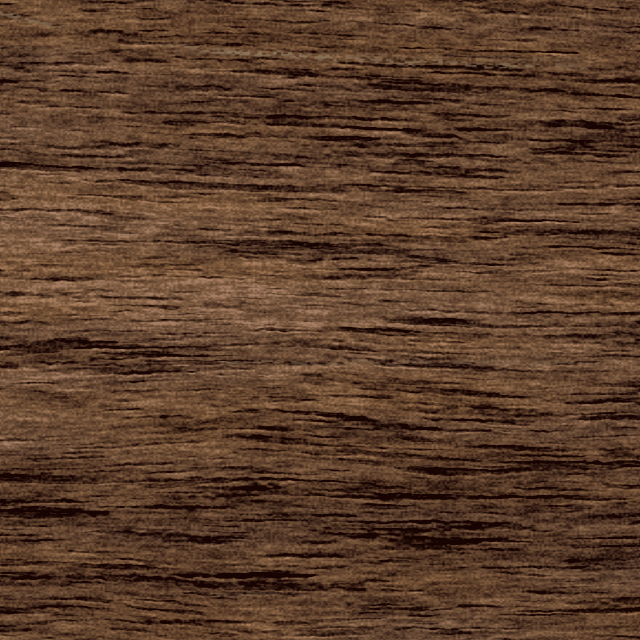
A three.js fragment shader for this texture:

```glsl
// Dark walnut board with horizontal fibres, dark pores and pale flecked veins.
#define DARK vec3(0.13, 0.05, 0.03)
#define BROWN vec3(0.33, 0.22, 0.15)
#define TAN vec3(0.49, 0.355, 0.245)
#define PALE vec3(0.59, 0.44, 0.33)
#define VEIN vec3(0.54, 0.45, 0.35)
#define BASE_TONE 0.575
#define FIBRE_CONTRAST 0.36
#define PORE_DEPTH 0.42
#define GRAIN 0.42

varying vec2 vUv;

float hash(vec2 p) {
  vec3 q = fract(vec3(p.xyx) * 0.1031);
  q += dot(q, q.yzx + 33.33);
  return fract((q.x + q.y) * q.z);
}

float noise(vec2 p) {
  vec2 i = floor(p), f = fract(p);
  f = f * f * (3.0 - 2.0 * f);
  float low = mix(hash(i), hash(i + vec2(1.0, 0.0)), f.x);
  float high = mix(hash(i + vec2(0.0, 1.0)), hash(i + 1.0), f.x);
  return mix(low, high, f.y);
}

// One row of noise, shifted at random so that streak ends do not line up.
float streakRow(float x, float row) {
  x += 40.0 * hash(vec2(row, 7.0));
  float i = floor(x), f = fract(x);
  f = f * f * (3.0 - 2.0 * f);
  return mix(hash(vec2(i, row)), hash(vec2(i + 1.0, row)), f);
}

float streak(vec2 p) {
  float row = floor(p.y), f = fract(p.y);
  f = f * f * (3.0 - 2.0 * f);
  return mix(streakRow(p.x, row), streakRow(p.x, row + 1.0), f);
}

// Bend the board so that fibres slope and waver.
vec2 bend(vec2 p) {
  float shift = 0.045 * p.x * p.y;
  shift += 0.018 * noise(p * vec2(2.5, 3.0));
  shift += 0.005 * noise(p * vec2(8.0, 16.0) + 5.0);
  shift += 0.0022 * noise(p * vec2(40.0, 70.0) + 9.0);
  shift += 0.0014 * noise(p * vec2(120.0, 150.0) + 2.0);
  return vec2(p.x, p.y + shift);
}

// Thin ragged dark pores with tapered ends, denser inside smudges.
float pores(vec2 p, float density) {
  float ragged = 0.2 * (noise(p * vec2(90.0, 230.0)) - 0.5);
  float edge = 0.66 - 0.16 * density + ragged;
  float wide = smoothstep(edge, edge + 0.25, streak(p * vec2(6.0, 140.0)));
  float thin = smoothstep(edge, edge + 0.25, streak(p * vec2(14.0, 220.0) + 31.0));
  return wide + 0.8 * thin;
}

// Broken pale line at a given height.
float vein(vec2 p, float height, float width) {
  float wobble = 0.007 * (noise(vec2(p.x * 25.0, height * 20.0)) - 0.5);
  float line = 1.0 - smoothstep(0.2 * width, width, abs(p.y - height - wobble));
  float flecks = smoothstep(0.3, 0.7, noise(p * vec2(170.0, 300.0)));
  return line * flecks * smoothstep(0.1, 0.5, noise(vec2(p.x * 9.0, 3.0)));
}

vec3 woodColour(float tone) {
  vec3 colour = mix(DARK, BROWN, clamp(tone * 2.5, -0.2, 1.0));
  colour = mix(colour, TAN, clamp(tone * 2.5 - 1.0, 0.0, 1.0));
  return mix(colour, PALE, clamp(tone * 5.0 - 4.0, 0.0, 1.6));
}

void main() {
  vec2 p = vUv;
  vec2 g = bend(p);

  // Broad light and dark bands
  float band = noise(g * vec2(1.6, 9.0) + 3.0) - 0.5;
  float smudge = smoothstep(0.58, 0.9, noise(g * vec2(3.0, 17.0) + 17.0));
  float tone = BASE_TONE + 0.09 * cos((p.y - 0.58) * 7.5) + 0.22 * band;
  tone -= 0.13 * smudge + 0.07 * (p.x - 0.5);

  // Fibres from wide to hair-thin
  tone += 0.2 * (streak(g * vec2(4.0, 60.0) + 60.0) - 0.5);
  tone += FIBRE_CONTRAST * (streak(g * vec2(14.0, 180.0) + 80.0) - 0.5);
  tone += 1.2 * FIBRE_CONTRAST * (streak(g * vec2(45.0, 310.0) + 11.0) - 0.5);

  // Pores with a lit lower lip
  float density = clamp(smudge - 0.8 * band, -0.4, 1.0);
  float pore = pores(g, density);
  float lip = pores(g + vec2(0.0, 0.0035), density);
  tone -= PORE_DEPTH * pore;
  tone += 0.16 * (lip - pore);

  // Fine surface grain
  tone += GRAIN * (noise(p * vec2(290.0, 370.0)) - 0.5);

  // Warm and cool tint across the fibres
  float warmth = noise(g * vec2(3.0, 28.0) + 44.0) - 0.5;
  vec3 colour = woodColour(tone) * (1.0 + warmth * vec3(0.03, 0.0, -0.1));

  // Pale veins
  float pale = 0.7 * vein(p, 0.89 + 0.09 * exp(-3.0 * p.x), 0.007);
  pale += 0.35 * vein(p, 0.925 - 0.02 * p.x, 0.006);
  pale += 0.5 * vein(p, 0.434, 0.0045) * smoothstep(0.2, 0.4, p.x);
  pale += 0.35 * vein(p, 0.07, 0.005) * (1.0 - smoothstep(0.4, 0.6, p.x));
  colour = mix(colour, VEIN, clamp(pale, 0.0, 1.0));

  gl_FragColor = vec4(clamp(colour, 0.0, 1.0), 1.0);
}
```
